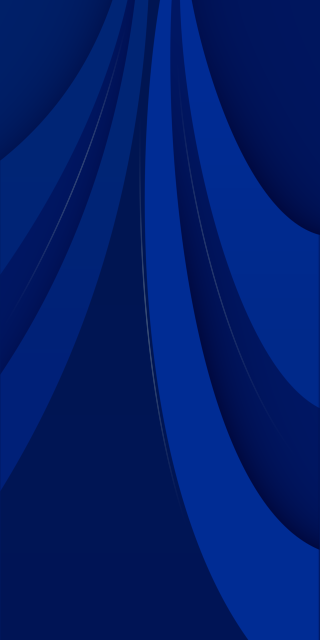
This background is drawn by a Shadertoy shader. Its source:

```glsl
// Layout grid: 384 wide, 768 tall, y pointing down
const vec2 GRID = vec2(384.0, 768.0);

const vec3 NAVY = vec3(0.0, 0.083, 0.323);
const vec3 MIDNIGHT = vec3(0.0, 0.035, 0.25);
const vec3 INDIGO = vec3(0.0, 0.09, 0.39);
const vec3 STEEL = vec3(0.0, 0.145, 0.46);
const vec3 ROYAL = vec3(0.0, 0.125, 0.47);
const vec3 COBALT = vec3(0.0, 0.172, 0.58);
const vec3 THREAD = vec3(0.38, 0.46, 0.56);

vec2 bezier(vec2 a, vec2 b, vec2 c, vec2 d, float t) {
    float s = 1.0 - t;
    return s * s * s * a + 3.0 * s * s * t * b + 3.0 * s * t * t * c + t * t * t * d;
}

vec2 bezierTangent(vec2 a, vec2 b, vec2 c, vec2 d, float t) {
    float s = 1.0 - t;
    return s * s * (b - a) + 2.0 * s * t * (c - b) + t * t * (d - c);
}

// Signed distance to a curve that always descends; positive on its right
float curveSide(vec2 p, vec2 a, vec2 b, vec2 c, vec2 d) {
    float lo = 0.0, hi = 1.0;
    for (int i = 0; i < 16; i++) {
        float mid = 0.5 * (lo + hi);
        if (bezier(a, b, c, d, mid).y < p.y) lo = mid;
        else hi = mid;
    }
    float t = 0.5 * (lo + hi);
    vec2 tangent = normalize(bezierTangent(a, b, c, d, t));
    return (p.x - bezier(a, b, c, d, t).x) * tangent.y;
}

vec3 paint(vec3 under, vec3 over, float side, float soft) {
    return mix(under, over, smoothstep(-soft, soft, side));
}

// Shade that fades away from an edge
float shadow(float side, float reach) {
    return exp(-max(side, 0.0) / reach);
}

// Hairline visible between two heights
float thread(float side, float y, float top, float bottom, float soft) {
    float middle = 0.5 * (top + bottom);
    float fade = smoothstep(top, middle, y) * (1.0 - smoothstep(middle, bottom, y));
    return fade * (1.0 - smoothstep(0.3, 0.6 + soft, abs(side)));
}

void mainImage(out vec4 fragColor, in vec2 fragCoord) {
    vec2 uv = fragCoord / iResolution.xy;
    vec2 p = vec2(uv.x, 1.0 - uv.y) * GRID;
    float soft = 0.7 * GRID.y / iResolution.y;
    float depth = p.y / GRID.y;

    // Left folds, from the inner edge outward
    float inner = -curveSide(p, vec2(178, 0), vec2(166, 220), vec2(107, 417), vec2(0, 590));
    float gapIn = -curveSide(p, vec2(162, 0), vec2(141, 170), vec2(87, 320), vec2(0, 450));
    float gapOut = -curveSide(p, vec2(153, 0), vec2(128, 110), vec2(77, 220), vec2(0, 330));
    float corner = -curveSide(p, vec2(135, 0), vec2(108, 79), vec2(63, 143), vec2(0, 193));

    vec3 foldColor = mix(STEEL, ROYAL, smoothstep(0.2, 0.65, depth));
    vec3 gapColor = mix(INDIGO, vec3(0.0, 0.065, 0.33), shadow(gapIn, 22.0));
    vec3 cornerColor = mix(vec3(0.0, 0.125, 0.41), vec3(0.0, 0.075, 0.32), shadow(corner, 32.0));

    vec3 color = mix(NAVY, vec3(0.0, 0.08, 0.335), smoothstep(0.4, 1.0, depth));
    color = paint(color, foldColor, inner, soft);
    color = paint(color, gapColor, gapIn, soft);
    color = paint(color, foldColor, gapOut, soft);
    color = paint(color, cornerColor, corner, soft);

    // Right folds, from the broad ribbon outward
    float broad = curveSide(p, vec2(192, 0), vec2(160, 190), vec2(156, 570), vec2(298, 768));
    float valley = curveSide(p, vec2(206, 0), vec2(195, 220), vec2(238, 600), vec2(384, 660));
    float upper = curveSide(p, vec2(216, 0), vec2(220, 170), vec2(285, 440), vec2(384, 490));
    float recess = curveSide(p, vec2(230, 0), vec2(250, 105), vec2(305, 262), vec2(384, 282));

    float valleyShade = shadow(valley, 30.0) * smoothstep(0.0, 0.55, depth);
    float recessShade = shadow(recess, 32.0) * mix(0.5, 1.0, smoothstep(0.0, 0.3, depth));
    vec3 valleyColor = mix(INDIGO, MIDNIGHT, valleyShade);
    vec3 recessColor = mix(vec3(0.0, 0.085, 0.37), MIDNIGHT, recessShade);
    vec3 upperColor = mix(vec3(0.0, 0.17, 0.58), vec3(0.0, 0.16, 0.54), smoothstep(0.1, 0.6, depth));

    color = paint(color, COBALT, broad, soft);
    color = paint(color, valleyColor, valley, soft);
    color = paint(color, upperColor, upper, soft);
    color = paint(color, recessColor, recess, soft);

    // Fine bright threads along the folds
    float leftLine = curveSide(p, vec2(158, 0), vec2(127, 143), vec2(75, 277), vec2(0, 400));
    float midLine = curveSide(p, vec2(172, 40), vec2(162, 230), vec2(166, 470), vec2(230, 650));
    float rightLine = curveSide(p, vec2(212, 40), vec2(214, 210), vec2(275, 480), vec2(384, 580));
    color = mix(color, THREAD, 0.45 * thread(leftLine, p.y, 20.0, 400.0, soft));
    color = mix(color, THREAD, 0.55 * thread(midLine, p.y, 130.0, 645.0, soft));
    color = mix(color, THREAD, 0.35 * thread(rightLine, p.y, 60.0, 560.0, soft));

    fragColor = vec4(color, 1.0);
}
```
